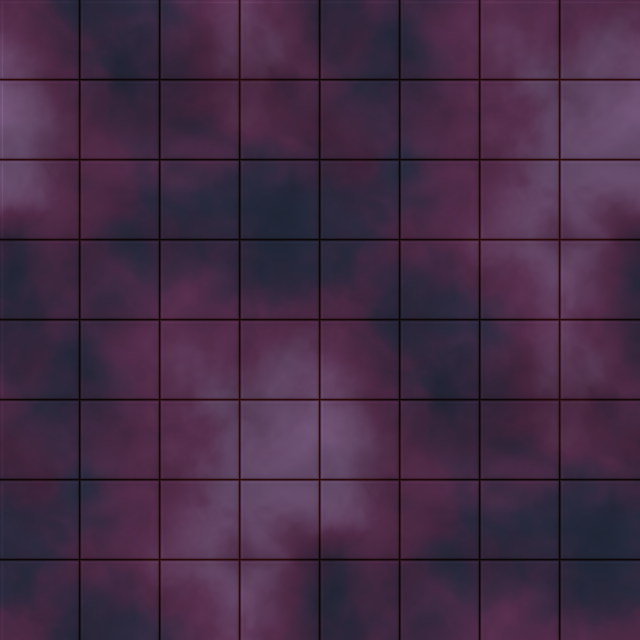
Give the GLSL for this pattern, as a three.js fragment shader.

```glsl
varying vec2 vUv;

const float TILES = 8.0;            // tiles across and down
const float LINE_HALF = 0.011;      // lengths below are in tile widths
const float LINE_SOFT = 0.009;
const float LINE_SHIFT = -0.005;
const float BEVEL_OFFSET = 0.030;
const float BEVEL_HALF = 0.010;
const float BEVEL_GAIN = 0.13;
const float SHADOW_REACH = 0.035;
const float SHADOW_DEPTH = 0.16;
const float CLOUD_MEAN = 0.455;
const float CLOUD_DETAIL = 0.85;
const float CLOUD_WARP = 0.45;
const float TONE_RANGE = 0.45;
const int OCTAVES = 5;

const vec3 NAVY = vec3(0.135, 0.155, 0.225);
const vec3 PLUM = vec3(0.305, 0.158, 0.268);
const vec3 MAUVE = vec3(0.385, 0.285, 0.405);
const vec3 GROOVE_DARK = vec3(0.045, 0.018, 0.020);
const vec3 GROOVE_RED = vec3(0.165, 0.030, 0.030);

float hash(vec2 p, float seed) {
  vec3 q = fract(vec3(p.xyx + seed) * vec3(0.1031, 0.1030, 0.0973));
  q += dot(q, q.yzx + 33.33);
  return fract((q.x + q.y) * q.z);
}

// Wraps the lattice: every half height, the field shifts by half its width.
float latticeValue(vec2 cell, float frequency, float seed) {
  float halfSpan = 0.5 * TILES * frequency;
  float band = floor(cell.y / halfSpan);
  cell -= band * halfSpan;
  cell.x = mod(cell.x, 2.0 * halfSpan);
  return hash(cell, seed);
}

float valueNoise(vec2 p, float frequency, float seed) {
  p *= frequency;
  vec2 cell = floor(p);
  vec2 f = fract(p);
  f = f * f * f * (f * (f * 6.0 - 15.0) + 10.0);
  float low = mix(latticeValue(cell, frequency, seed),
                  latticeValue(cell + vec2(1.0, 0.0), frequency, seed), f.x);
  float high = mix(latticeValue(cell + vec2(0.0, 1.0), frequency, seed),
                   latticeValue(cell + vec2(1.0, 1.0), frequency, seed), f.x);
  return mix(low, high, f.y);
}

float fbm(vec2 p, float seed) {
  float sum = 0.0;
  float amplitude = 0.5;
  float frequency = 1.0;
  for (int i = 0; i < OCTAVES; i++) {
    sum += amplitude * valueNoise(p, frequency, seed + float(i) * 7.0);
    amplitude *= 0.5;
    frequency *= 2.0;
  }
  return sum;
}

float wave(vec2 p, vec2 cycles, float amplitude, float phase) {
  return amplitude * cos(6.2832 * dot(p, cycles) / TILES + phase);
}

// Broad light and dark drifts spanning several tiles.
float swell(vec2 p) {
  p -= 0.5;
  return wave(p, vec2(1.0, 1.0), 0.160, -0.60)
       + wave(p, vec2(1.0, -1.0), 0.103, 2.13)
       + wave(p, vec2(2.0, 0.0), 0.115, 2.21)
       + wave(p, vec2(0.0, 2.0), 0.083, -1.37)
       + wave(p, vec2(2.0, -2.0), 0.073, 1.57)
       + wave(p, vec2(3.0, 1.0), 0.054, 0.06)
       + wave(p, vec2(1.0, 3.0), 0.041, 2.15);
}

vec3 cloudColor(float level) {
  vec3 color = mix(NAVY, PLUM, smoothstep(0.05, 0.60, level));
  return mix(color, MAUVE, smoothstep(0.50, 1.0, level));
}

float stroke(float d, float halfWidth) {
  return 1.0 - smoothstep(halfWidth - LINE_SOFT, halfWidth + LINE_SOFT, d);
}

void main() {
  // Tile coordinates, running right and down.
  vec2 p = vec2(vUv.x, 1.0 - vUv.y) * TILES;

  // Clouds
  vec2 drift = vec2(fbm(p, 3.0), fbm(p, 61.0)) - 0.5;
  vec2 warped = p + CLOUD_WARP * drift;
  float level = CLOUD_MEAN + swell(p) + CLOUD_DETAIL * (fbm(warped, 17.0) - 0.48);
  float tone = 1.0 + TONE_RANGE * (fbm(warped, 101.0) - 0.48);
  vec3 color = cloudColor(level) * tone;

  // Bevel on the right of and below each joint
  vec2 bevel = abs(fract(p) - BEVEL_OFFSET);
  color *= 1.0 + BEVEL_GAIN * stroke(min(bevel.x, bevel.y), BEVEL_HALF);

  // Joints between tiles, left open at the outer border
  vec2 joint = clamp(floor(p + 0.5), 1.0, TILES - 1.0) + LINE_SHIFT;
  vec2 gap = abs(p - joint);
  float d = min(gap.x, gap.y);
  color *= 1.0 - SHADOW_DEPTH * exp(-d / SHADOW_REACH);
  vec3 groove = mix(GROOVE_DARK, GROOVE_RED, smoothstep(0.30, 0.80, level));
  color = mix(color, groove, stroke(d, LINE_HALF));

  gl_FragColor = vec4(color, 1.0);
}
```
